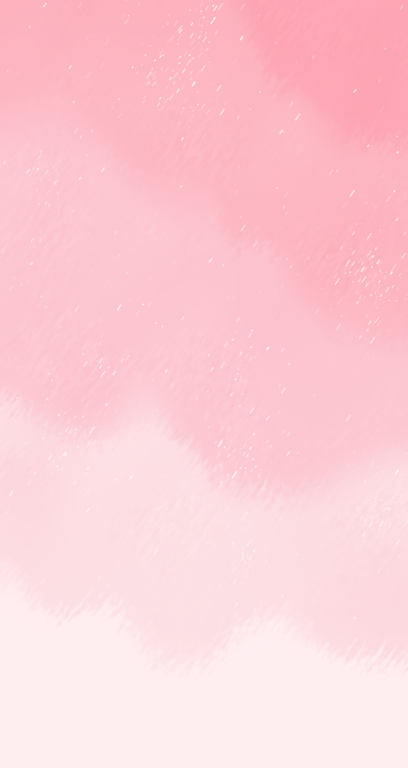
This background is drawn by a Shadertoy shader. Its source:

```glsl
// Draws soft pink layers of dry-brushed paint, pale below and deep above, with white flecks.

const vec3 DEEP_ROSE  = vec3(0.994, 0.650, 0.708);
const vec3 ROSE       = vec3(0.990, 0.722, 0.764);
const vec3 PINK       = vec3(0.990, 0.778, 0.819);
const vec3 PALE_PINK  = vec3(0.990, 0.876, 0.894);
const vec3 BLUSH      = vec3(1.000, 0.932, 0.943);
const vec3 FLECK_TINT = vec3(1.000, 0.975, 0.978);

const vec2  STROKE_DIR   = vec2(0.574, 0.819); // direction of bristles and flecks
const vec2  FLECK_CELL   = vec2(0.017, 0.007); // length and width of a fleck cell
const float FLECK_RADIUS = 0.0007;
const float FLECK_SPARSE = 0.025;              // chance of a fleck outside clusters
const float FLECK_DENSE  = 0.42;               // added chance inside clusters
const int   FLECK_LAYERS = 4;
const vec2  LAYER_SHIFT  = vec2(0.0073, 0.0031);
const float EDGE_WOBBLE  = 0.026;
const float EDGE_BRISTLE = 0.034;
const float GRAIN        = 0.034;
const float SMEAR        = 0.020;

// Fleck clusters: centre in units of canvas height, then radius
const int CLUSTERS = 10;
const vec3 CLUSTER[CLUSTERS] = vec3[](
    vec3(0.273, 0.993, 0.025), vec3(0.091, 0.435, 0.038), vec3(0.306, 0.395, 0.045),
    vec3(0.495, 0.328, 0.036), vec3(0.488, 0.642, 0.045), vec3(0.228, 0.902, 0.050),
    vec3(0.319, 0.270, 0.030), vec3(0.313, 0.530, 0.022), vec3(0.130, 0.525, 0.022),
    vec3(0.058, 0.760, 0.022));

vec3 hash3(vec2 p) {
    vec3 q = fract(p.xyx * vec3(0.1031, 0.1030, 0.0973));
    q += dot(q, q.yxz + 33.33);
    return fract((q.xxy + q.yzz) * q.zyx);
}

float gradientNoise(vec2 p) {
    vec2 i = floor(p), f = p - i;
    vec2 w = f * f * f * (f * (f * 6.0 - 15.0) + 10.0);
    vec4 corner;
    for (int k = 0; k < 4; k++) {
        vec2 o = vec2(k & 1, k >> 1);
        corner[k] = dot(hash3(i + o + 71.0).xy * 2.0 - 1.0, f - o);
    }
    return mix(mix(corner.x, corner.y, w.x), mix(corner.z, corner.w, w.x), w.y);
}

// Hump with its own width on either side
float ridge(float x, float centre, float left, float right) {
    float t = (x - centre) / (x < centre ? left : right);
    return exp(-t * t);
}

float spot(vec2 p, vec2 centre, vec2 size) {
    vec2 t = (p - centre) / size;
    return exp(-dot(t, t));
}

// Coverage of paint lying below a ragged edge
float below(float edge, float y, float softness) {
    return smoothstep(-softness, softness, edge - y);
}

vec2 toStroke(vec2 p) {
    return vec2(dot(p, STROKE_DIR), dot(p, vec2(-STROKE_DIR.y, STROKE_DIR.x)));
}

vec2 fromStroke(vec2 q) {
    return q.x * STROKE_DIR + q.y * vec2(-STROKE_DIR.y, STROKE_DIR.x);
}

float fleckDensity(vec2 p) {
    float d = FLECK_SPARSE * smoothstep(0.15, 0.35, p.y);
    for (int i = 0; i < CLUSTERS; i++)
        d += FLECK_DENSE * spot(p, CLUSTER[i].xy, CLUSTER[i].z * vec2(0.85, 1.2));
    return d;
}

// Thin capsules, one at most per jittered cell
float flecks(vec2 p, float pixel) {
    float light = 0.0;
    for (int k = 0; k < FLECK_LAYERS; k++) {
        vec2 shift = float(k) * LAYER_SHIFT;
        vec2 q = toStroke(p) + shift;
        vec2 cell = floor(q / FLECK_CELL);
        vec3 h = hash3(cell + 137.0 * float(k + 1));
        vec3 g = hash3(cell.yx + 59.0 * float(k + 2));
        vec2 centre = (cell + 0.5 + 0.4 * (h.xy - 0.5)) * FLECK_CELL;
        vec2 d = q - centre;
        d.x = max(abs(d.x) - mix(0.0003, 0.0045, g.x * g.x), 0.0);
        float shape = clamp((FLECK_RADIUS * (0.5 + g.z) - length(d)) / pixel + 0.5, 0.0, 1.0);
        float chance = fleckDensity(fromStroke(centre - shift));
        light = max(light, shape * step(h.z, chance) * mix(0.15, 0.95, g.y * g.y));
    }
    return light;
}

void mainImage(out vec4 fragColor, in vec2 fragCoord) {
    vec2 uv = fragCoord / iResolution.xy;
    vec2 p = fragCoord / iResolution.y;
    float x = uv.x;
    vec2 q = toStroke(p);
    float bristle = gradientNoise(q * vec2(38.0, 150.0)) + 0.8 * gradientNoise(q * vec2(110.0, 260.0));
    float y = uv.y + EDGE_WOBBLE * gradientNoise(p * 11.0) + EDGE_BRISTLE * bristle;
    float patches = smoothstep(-0.25, 0.35, gradientNoise(p * 7.0 + 4.0));
    float soft = mix(0.026, 0.050, patches);

    // Heights of the four paint edges, top to bottom
    float roseEdge = 1.03 - 0.14 * smoothstep(0.50, 0.70, x) - 0.075 * smoothstep(0.70, 0.86, x);
    float pinkEdge = 0.842 - 0.16 * smoothstep(0.12, 0.52, x) - 0.115 * smoothstep(0.62, 0.84, x)
                   + 0.050 * ridge(x, 0.51, 0.13, 0.04);
    float paleEdge = 0.35 + 0.13 * ridge(x, 0.0, 0.20, 0.20) + 0.105 * ridge(x, 0.36, 0.15, 0.15)
                   + 0.058 * ridge(x, 1.0, 0.20, 0.20);
    float blushEdge = 0.137 + 0.115 * ridge(x, 0.0, 0.14, 0.14) + 0.065 * ridge(x, 0.25, 0.12, 0.12)
                    + 0.058 * ridge(x, 0.69, 0.15, 0.11);

    // Paint the layers over one another
    vec3 rose = mix(ROSE, DEEP_ROSE, 0.30 * smoothstep(0.85, 1.0, uv.y)
              + 0.25 * spot(uv, vec2(0.95, 0.68), vec2(0.25, 0.08)));
    vec3 pink = mix(PINK, ROSE, 0.25 * spot(uv, vec2(0.66, 0.61), vec2(0.16, 0.07)));
    vec3 pale = mix(PALE_PINK, PINK, 0.30 * spot(uv, vec2(0.95, 0.22), vec2(0.22, 0.10))
              + 0.25 * spot(uv, vec2(0.03, 0.36), vec2(0.20, 0.10)));
    vec3 color = mix(DEEP_ROSE, rose, below(roseEdge, y, soft * 1.2));
    color = mix(color, pink, below(pinkEdge, y, soft * 1.1));
    color = mix(color, pale, below(paleEdge, y, soft));
    color = mix(color, BLUSH, below(blushEdge, y, soft * 0.75));

    // Broad smears and dry-brush grain, then flecks
    float upper = smoothstep(0.12, 0.35, uv.y);
    float tone = SMEAR * gradientNoise(q * vec2(5.0, 13.0)) + GRAIN * bristle * patches;
    color += tone * upper * vec3(0.15, 1.0, 0.85);
    color = mix(color, FLECK_TINT, flecks(p, 1.0 / iResolution.y));
    fragColor = vec4(clamp(color, 0.0, 1.0), 1.0);
}
```
